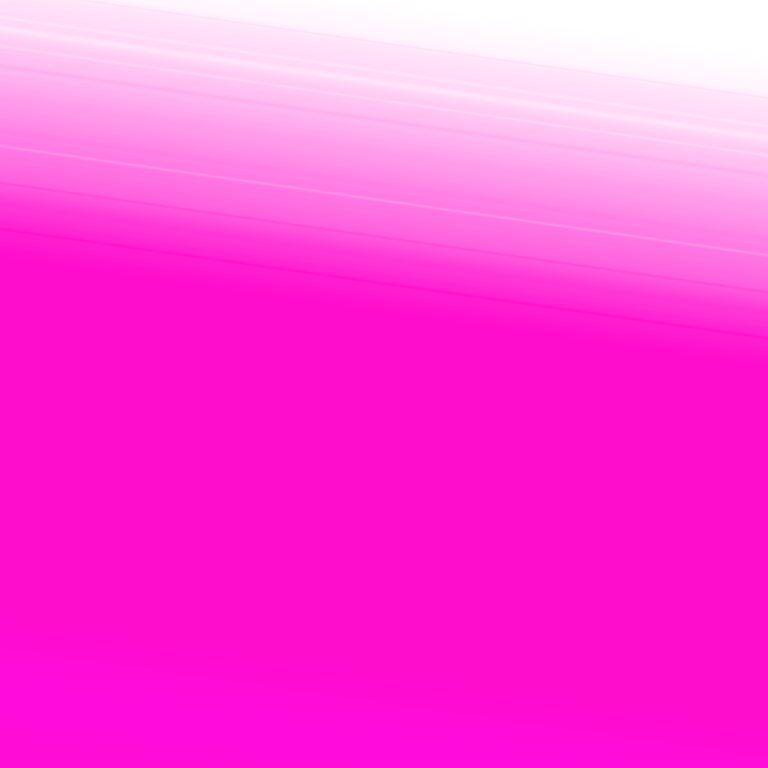
Write a Shadertoy shader that draws this background.

```glsl
// A slanted white sheen fades down into flat hot pink, brushed with thin streaks.
// Everything depends on one coordinate, the depth below a tilted axis: a ramp of
// whiteness, fine value noise, a few soft accent lines and a violet tint below.

#define SLOPE 0.1424
#define PINK vec3(1.0, 0.05, 0.80)
#define VIOLET vec3(1.0, 0.045, 0.86)
#define STREAK_GAIN 0.032
#define STREAK_FREQ 75.0
#define FADE_TOP -0.025
#define FADE_END 0.335

const int STOPS = 10;
const int LINES = 9;

// Ramp stops: depth, whiteness
const vec2 ramp[STOPS] = vec2[](
    vec2(-0.070, 1.00), vec2(-0.022, 0.955), vec2(-0.010, 0.895),
    vec2(0.045, 0.82), vec2(0.119, 0.62), vec2(0.185, 0.455),
    vec2(0.235, 0.340), vec2(0.259, 0.205), vec2(0.297, 0.085),
    vec2(0.335, 0.0));

// Accent lines: depth, strength, half width
const vec3 accents[LINES] = vec3[](
    vec3(-0.015, -0.040, 0.0014), vec3(0.022, 0.030, 0.0020),
    vec3(0.037, 0.055, 0.0040), vec3(0.060, 0.035, 0.0018),
    vec3(0.086, -0.035, 0.0025), vec3(0.170, -0.025, 0.0050),
    vec3(0.190, 0.090, 0.0020), vec3(0.238, -0.055, 0.0020),
    vec3(0.298, -0.055, 0.0020));

float hash(float n) {
    n = fract(n * 0.1031);
    n *= n + 33.33;
    return fract(n * (n + n));
}

float noise(float x) {
    float cell = floor(x);
    return mix(hash(cell), hash(cell + 1.0), smoothstep(0.0, 1.0, x - cell));
}

float whiteness(float depth) {
    float w = ramp[0].y;
    for (int i = 1; i < STOPS; i++) {
        vec2 a = ramp[i - 1], b = ramp[i];
        w = mix(w, b.y, clamp((depth - a.x) / (b.x - a.x), 0.0, 1.0));
    }
    return w;
}

// Three octaves of fine parallel streaks, centred on zero
float streaks(float depth) {
    float sum = 0.0, gain = 0.5, freq = STREAK_FREQ;
    for (int i = 0; i < 3; i++) {
        sum += gain * (noise((depth + 1.0) * freq + 17.0 * float(i)) - 0.5);
        gain *= 0.75;
        freq *= 2.1;
    }
    return sum;
}

float accentLines(float depth) {
    float sum = 0.0;
    for (int i = 0; i < LINES; i++) {
        float t = (depth - accents[i].x) / accents[i].z;
        sum += accents[i].y * exp(-t * t);
    }
    return sum;
}

void mainImage(out vec4 fragColor, in vec2 fragCoord) {
    vec2 uv = fragCoord / iResolution.xy;
    float depth = 1.0 - uv.y - SLOPE * uv.x;

    // Sheen with streaks confined to its band
    float band = smoothstep(FADE_TOP, FADE_TOP + 0.03, depth)
               * (1.0 - smoothstep(FADE_END - 0.07, FADE_END, depth));
    float white = whiteness(depth) + accentLines(depth)
                + STREAK_GAIN * band * streaks(depth);

    // Faint violet glow along the lower edge
    float glow = smoothstep(0.78, 0.90, depth)
               * (1.0 - 0.35 * smoothstep(0.92, 0.98, depth));
    vec3 base = mix(PINK, VIOLET, glow);

    fragColor = vec4(mix(base, vec3(1.0), clamp(white, 0.0, 1.0)), 1.0);
}
```
